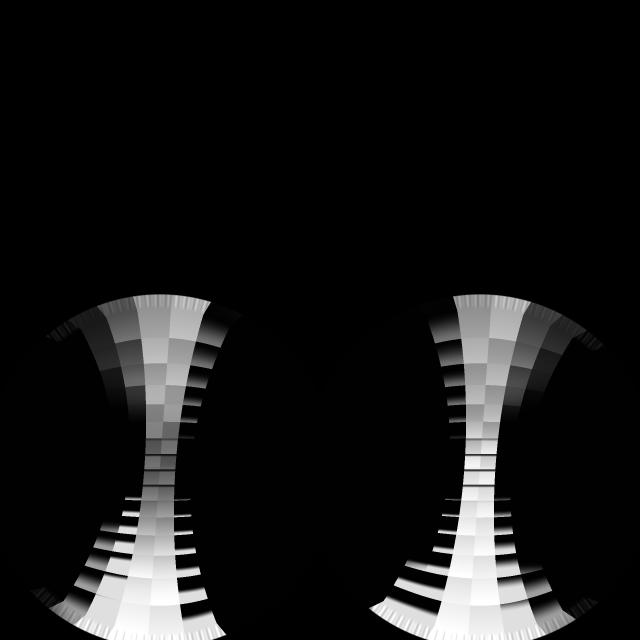
Write a WebGL 1 fragment shader that draws this background.

```glsl
precision highp float;
// Twin lens views of a pinched, curved checkerboard strip glowing on black.
uniform vec2 u_resolution;

const vec2 WAIST = vec2(0.25, 0.271);       // narrowest point of each strip
const vec2 LENS_CENTER = vec2(0.25, 0.264);
const float LENS_RADIUS = 0.276;
const float RIM_RADIUS = 0.253;             // beyond this the cells smear outward
const float CELL_WIDTH = 0.0243;
const float FLARE = 0.476;

// Brightness of the two middle columns, by depth below the waist.
float coreLight(float depth, float eye) {
  float leftLight = 0.37 + 0.29 * smoothstep(0.02, 0.13, -depth)
                  + 0.57 * smoothstep(0.0, 0.2, depth);
  float rightLight = 0.65 + 0.24 * smoothstep(-0.09, 0.01, depth)
                   + 0.05 * smoothstep(0.0, 0.2, depth);
  return mix(leftLight, rightLight, eye);
}

// Side columns above the waist: plain grey outside, ramps on the inner side.
float upperSide(float side, bool outer, float depth, float f, float checker) {
  float height = -depth;
  if (outer) {
    float level = side < 1.5 ? 0.34 : (side < 2.5 ? 0.14 : 0.0);
    float fade = smoothstep(0.045 + 0.02 * side, 0.11 + 0.03 * side, height);
    return level * fade * (1.0 + 0.16 * checker) * (0.75 + 0.4 * f);
  }
  if (side > 1.5) return 0.0;
  float gap = clamp(1.0 - height * 5.1, 0.0, 0.9);
  return 0.45 * smoothstep(gap, 1.0, f) * smoothstep(0.03, 0.07, height);
}

// Side columns below the waist: bright slivers that grow into full cells.
float lowerSide(float side, bool outer, float depth, float f, float eye) {
  float gap, level = 0.87, start = 0.045, ramp = 0.22;
  if (outer && side < 1.5) {
    gap = 1.0 - 5.8 * depth;
    ramp = mix(0.25, 0.6, eye);
  } else if (outer) {
    gap = 0.25;
    level = 0.62;
    ramp = 0.65;
    start = mix(0.095, 0.165, eye);
  } else {
    gap = max(1.0 - 2.8 * depth, 0.38);
    start = side < 1.5 ? 0.045 : 0.15;
    level *= side < 1.5 ? 1.0 : eye;
  }
  if (side > 2.5) level = 0.0;
  return level * smoothstep(gap, gap + ramp, f)
       * smoothstep(start - 0.015, start + 0.015, depth);
}

// Light of one cell; column is mirrored so that negative means outer.
float cellLight(float column, float depth, float f, float checker, float eye) {
  float side = abs(column + 0.5) - 0.5;
  bool outer = column < 0.0;
  if (side < 0.5) {
    float pinch = 1.0 - smoothstep(0.025, 0.06, abs(depth));
    float band = mix(1.0, smoothstep(0.06, 0.2, f), 0.8 * pinch);
    float contrast = depth < 0.0 ? 0.055 : 0.025;
    return band * (coreLight(depth, eye) + contrast * checker + 0.08 * (f - 0.5));
  }
  return depth < 0.0 ? upperSide(side, outer, depth, f, checker)
                     : lowerSide(side, outer, depth, f, eye);
}

// Fine radial scratches from layered sines.
float scratches(float angle) {
  return 0.5 + 0.25 * sin(angle * 151.0) + 0.25 * sin(angle * 263.0 + 1.7);
}

float lensView(vec2 p, float eye) {
  vec2 fromCenter = p - LENS_CENTER;
  float radius = length(fromCenter);
  float mask = 1.0 - smoothstep(LENS_RADIUS - 0.001, LENS_RADIUS + 0.001, radius);
  float squeeze = min(1.0, RIM_RADIUS / max(radius, 0.001));
  float rim = smoothstep(RIM_RADIUS, RIM_RADIUS + 0.008, radius);

  // Smear the rim, then bend the plane into rows and columns.
  vec2 q = LENS_CENTER + fromCenter * vec2(squeeze * squeeze, squeeze) - WAIST;
  float depth = -q.y;
  float width = CELL_WIDTH + FLARE * depth * depth;
  float column = floor((q.x + 0.07 * depth) / width);
  float row = 9.34 * atan(4.45 * depth * (1.0 + 9.4 * q.x * q.x)) - 0.18;
  float checker = 1.0 - 2.0 * mod(column + floor(row), 2.0);
  float mirrored = mix(column, -1.0 - column, eye);

  float light = cellLight(mirrored, depth, fract(row), checker, eye);
  float scratch = scratches(atan(fromCenter.x, fromCenter.y));
  light *= 1.0 + rim * 0.3 * (scratch - 0.4);
  float ghost = step(-4.5, mirrored) * step(mirrored, -3.5);
  light += rim * ghost * 0.1 * scratch;
  return mask * (max(light, 0.0) + 0.005);
}

void main() {
  float total = 0.0;
  // Average a 3 by 3 grid to smooth every cell edge.
  for (int j = 0; j < 3; j++) {
    for (int i = 0; i < 3; i++) {
      vec2 offset = (vec2(float(i), float(j)) - 1.0) / 3.0;
      vec2 p = (gl_FragCoord.xy + offset) / u_resolution;
      float eye = step(0.5, p.x);
      total += lensView(p - vec2(0.5 * eye, 0.0), eye);
    }
  }
  gl_FragColor = vec4(vec3(total / 9.0), 1.0);
}
```
